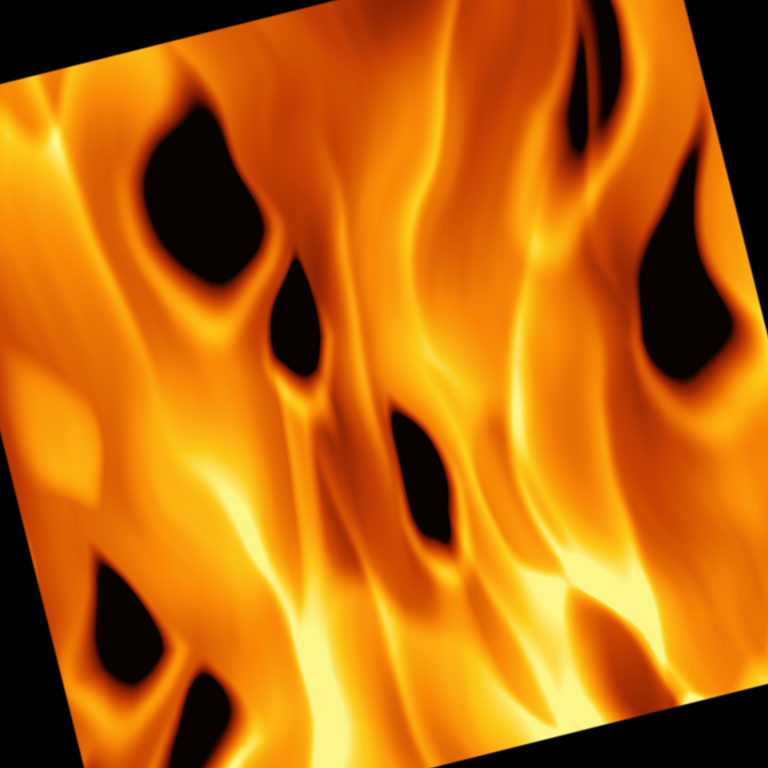
Give the GLSL for this texture, as a Shadertoy shader.

```glsl
const float TILT = 0.245;          // lean of the square frame, radians
const float HALF_FRAME = 0.5;
const float BEND = 0.28;           // how far the rising gas is bent
const float COOL_SIDE = 0.22;      // base heat at the left
const float HOT_SIDE = 0.47;       // base heat from the middle on
const float BODY_GAIN = 1.1;
const float SHEET_GAIN = 0.36;
const float SHEET_LAYERS = 4.0;
const float STRAND_GAIN = 0.36;
const float POCKET_DEPTH = 0.62;
const float RIM_GAIN = 0.24;
const float STREAK_GAIN = 0.035;
const int STRANDS = 9;
const int POCKETS = 8;

const int STOPS = 6;
const vec3 FIRE[STOPS] = vec3[STOPS](
    vec3(0.03, 0.01, 0.00), vec3(0.45, 0.09, 0.01), vec3(0.78, 0.25, 0.01),
    vec3(0.97, 0.53, 0.02), vec3(0.99, 0.78, 0.09), vec3(0.99, 0.96, 0.54));
const float FIRE_AT[STOPS] = float[STOPS](0.03, 0.14, 0.34, 0.60, 0.82, 0.98);

float hash(vec2 p) {
    return fract(sin(dot(p, vec2(127.1, 311.7))) * 43758.5453);
}

float noise(vec2 p) {
    vec2 cell = floor(p), f = fract(p);
    f = f * f * f * (f * (f * 6.0 - 15.0) + 10.0);
    float low = mix(hash(cell), hash(cell + vec2(1, 0)), f.x);
    float high = mix(hash(cell + vec2(0, 1)), hash(cell + vec2(1, 1)), f.x);
    return mix(low, high, f.y);
}

float fbm(vec2 p) {
    float sum = 0.0, gain = 0.6;
    for (int i = 0; i < 3; i++) {
        sum += gain * noise(p);
        p = mat2(0.96, 0.28, -0.28, 0.96) * p * 2.0 + 5.3;
        gain *= 0.42;
    }
    return sum / 0.958;
}

// Layers that brighten slowly, then end in a crisp edge
float sheets(vec2 p) {
    float f = fract(fbm(p * vec2(3.4, 1.3) + 17.0) * SHEET_LAYERS);
    return f * f * (1.0 - smoothstep(0.86, 1.0, f));
}

// Thin rising filaments, sharp on one side and glowing on the other
float strands(vec2 p) {
    float sum = 0.0;
    for (int i = 0; i < STRANDS; i++) {
        float id = float(i);
        float phase = hash(vec2(id, 1.0));
        float x = mix(-0.32, 0.44, (id + hash(vec2(id, 2.0))) / float(STRANDS));
        x += 0.045 * sin(p.y * mix(3.0, 7.0, phase) + 6.28 * phase);
        float side = hash(vec2(id, 3.0)) < 0.5 ? -1.0 : 1.0;
        float d = (p.x - x) * side;
        float glow = mix(0.025, 0.06, hash(vec2(id, 4.0)));
        float profile = d < 0.0 ? exp(-d * d / 0.00009)
                                : mix(exp(-d / glow), exp(-d * d / 0.0002), 0.45);
        float middle = hash(vec2(id, 5.0)) - 0.5;
        float reach = mix(0.3, 0.6, phase);
        float span = 1.0 - smoothstep(0.3, 1.0, abs(p.y - middle) / reach);
        sum += profile * span * mix(0.55, 1.0, hash(vec2(id, 6.0)));
    }
    return sum;
}

// Dark teardrops, narrow at the top, cupped by a bright rim below
float pockets(vec2 p) {
    float sum = 0.0;
    for (int i = 0; i < POCKETS; i++) {
        float id = float(i);
        vec2 home = fract(id * vec2(0.618, 0.755) + vec2(0.12, 0.30)) - 0.5;
        vec2 size = mix(vec2(0.028, 0.08), vec2(0.05, 0.15), hash(vec2(id, 8.0)));
        vec2 d = (p - home) / size;
        d.x /= 1.0 - 0.55 * clamp(d.y, -0.4, 1.0);
        float r = length(d);
        float rim = exp(-pow((r - 1.3) / 0.2, 2.0)) * smoothstep(0.3, -0.7, d.y);
        sum += RIM_GAIN * rim - POCKET_DEPTH * (1.0 - smoothstep(0.55, 1.25, r));
    }
    return sum;
}

float heatAt(vec2 p) {
    vec2 q = p * vec2(3.0, 2.0);
    vec2 w = p + BEND * (vec2(fbm(q + 7.0), fbm(q + 31.0)) - 0.5);
    float heat = mix(COOL_SIDE, HOT_SIDE, smoothstep(-0.5, 0.1, p.x));
    heat += BODY_GAIN * (fbm(w * vec2(5.0, 1.8) + 3.0) - 0.5);
    heat += SHEET_GAIN * sheets(w);
    heat += STRAND_GAIN * strands(mix(p, w, 0.6));
    heat += pockets(w);
    return heat + STREAK_GAIN * (noise(w * vec2(75.0, 9.0)) - 0.5);
}

vec3 fireColour(float heat) {
    vec3 colour = FIRE[0];
    for (int i = 1; i < STOPS; i++) {
        float t = (heat - FIRE_AT[i - 1]) / (FIRE_AT[i] - FIRE_AT[i - 1]);
        colour = mix(colour, FIRE[i], clamp(t, 0.0, 1.0));
    }
    return colour;
}

void mainImage(out vec4 fragColor, in vec2 fragCoord) {
    vec2 uv = (fragCoord - 0.5 * iResolution.xy) / iResolution.y;
    float c = cos(TILT), s = sin(TILT);
    vec2 p = vec2(c * uv.x + s * uv.y, c * uv.y - s * uv.x);

    // Tilted square of fire on black
    float edge = max(abs(p.x), abs(p.y)) - HALF_FRAME;
    float inside = 1.0 - smoothstep(-0.002, 0.002, edge);
    fragColor = vec4(fireColour(heatAt(p)) * inside, 1.0);
}
```
